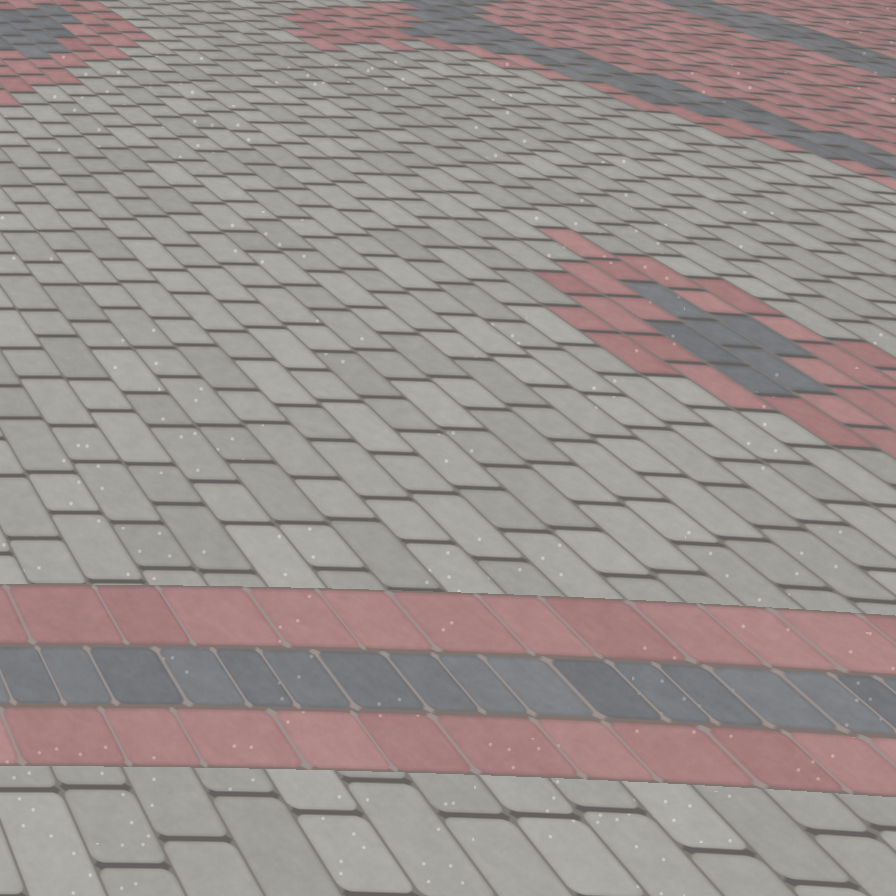
A WebGL 2 fragment shader for this texture:

```glsl
#version 300 es
precision highp float;
// Paving seen in perspective: staggered grey setts in columns that fan out
// from a vanishing point, with inlaid red and slate patches and a curved
// three-course band. Each sett is a rounded box, coloured by its centre.
uniform vec2 u_resolution;
out vec4 fragColor;

const vec3 GREY = vec3(0.645, 0.637, 0.615);
const vec3 RED = vec3(0.665, 0.510, 0.510);
const vec3 SLATE = vec3(0.480, 0.487, 0.500);

float hash(vec2 p) {
    vec3 q = fract(vec3(p.xyx) * 0.1031);
    q += dot(q, q.yzx + 33.33);
    return fract((q.x + q.y) * q.z);
}

float roundBox(vec2 p, vec2 halfSize, float radius) {
    vec2 q = abs(p) - halfSize + radius;
    return length(max(q, 0.0)) + min(max(q.x, q.y), 0.0) - radius;
}

// Uneven surface from layered sines
float mottle(vec2 p) {
    float sum = 0.0, amp = 0.5;
    for (int i = 0; i < 4; i++) {
        sum += amp * sin(p.x + 1.7 * sin(p.y)) * sin(p.y + 1.3 * sin(p.x * 0.8));
        p = mat2(1.5, 1.2, -1.2, 1.5) * p + 2.3;
        amp *= 0.65;
    }
    return sum;
}

// Cellular noise: distance to the nearest scattered point
float cellular(vec2 p) {
    vec2 cell = floor(p);
    float nearest = 2.0;
    for (int j = -1; j <= 1; j++)
        for (int i = -1; i <= 1; i++) {
            vec2 c = cell + vec2(i, j);
            vec2 point = c + vec2(hash(c), hash(c + 71.0));
            nearest = min(nearest, length(p - point));
        }
    return nearest;
}

// Inlay colour at a sett centre, y measured downward
vec3 inlay(vec2 c) {
    vec3 color = GREY;
    // Large field at the upper right with two slate courses
    float edge = c.y - 0.04 - 0.31 * (c.x - 0.46);
    if (c.x > 0.47 && edge < 0.0) {
        color = RED;
        if (abs(edge + 0.025) < 0.012) color = SLATE;
        if (c.x > 0.7 && abs(edge + 0.133) < 0.012) color = SLATE;
    }
    // Small patches along the far edge
    if (abs(c.x - 0.42) < 0.09 && abs(c.y - 0.028) < 0.022) color = RED;
    if (abs(c.x - 0.50) < 0.04 && c.y < 0.045) color = SLATE;
    if (c.x * 0.5 + abs(c.y - 0.035) < 0.085) color = RED;
    if (c.x < 0.08 && abs(c.y - 0.035) < 0.025) color = SLATE;
    // Slanted flower with a slate heart
    vec2 f = c - vec2(0.81, 0.385);
    f.y -= 0.36 * f.x;
    if (f.x > -0.19 && abs(f.y) < 0.061) color = RED;
    if (abs(f.x) < 0.09 && abs(f.y) < 0.028) color = SLATE;
    return color;
}

void main() {
    vec2 uv = gl_FragCoord.xy / u_resolution;
    float soft = max(0.0013, 0.8 / u_resolution.y);

    // Ground coordinates: fan position and inverse depth
    float v = 1.0 - uv.y - 0.035 * uv.x * uv.x;
    float h = v + 0.4;
    float s = (uv.x + 0.5) / h;
    float across = h * inversesqrt(1.0 + s * s);

    vec2 p, halfSize, id;
    vec3 stone;
    bool inBand = v > 0.652 && v < 0.855;
    if (inBand) {
        // Curved band: red, slate, red
        float course = (v - 0.652) / 0.0677;
        float row = floor(course);
        float width = row == 1.0 ? 0.056 : 0.081;
        float t = (s + 0.008 * sin(s * 31.0 + row * 4.0)) / width + row * 0.37;
        id = vec2(floor(t), row + 300.0);
        p = vec2((fract(t) - 0.5) * width * across, (fract(course) - 0.5) * 0.0677);
        halfSize = vec2(0.5 * width * across, 0.0338);
        stone = row == 1.0 ? SLATE : RED;
    } else {
        // Staggered columns of alternating long and short setts
        float t = s / 0.0633;
        float col = floor(t);
        float along = 8.0 / h + 0.37 * col + 0.25 * hash(vec2(col, 9.0));
        float f = fract(along);
        vec2 span = f < 0.6 ? vec2(0.3, 0.3) : vec2(0.8, 0.2);
        id = vec2(col, floor(along) * 2.0 + step(0.6, f));
        p = vec2((fract(t) - 0.5) * 0.0633 * across, (f - span.x) * 0.125 * h * h);
        halfSize = vec2(0.03165 * across, span.y * 0.125 * h * h);
        float depth = 1.0 / (1.0 / h + (span.x - f) * 0.125);
        float x = (col + 0.5) * 0.0633 * depth - 0.5;
        stone = inlay(vec2(x, depth - 0.4 + 0.035 * x * x));
    }

    // Per-sett tone, grain and pale specks
    vec2 ground = vec2(s, 1.0 / h);
    stone += 0.055 * (hash(id + 40.0) - 0.5);
    stone += 0.016 * mottle(ground * vec2(90.0, 110.0)) + 0.012 * mottle(uv * 190.0);
    float speck = smoothstep(0.10, 0.03, cellular(uv * 34.0));
    stone += 0.13 * speck * step(0.75, hash(floor(uv * 17.0)));

    // Thin side joints, heavier shadowed cross joints
    vec2 inset = vec2(0.0011, inBand ? 0.0020 : 0.0022) * h;
    float d = roundBox(p, halfSize - inset, 0.006 * h * h);
    vec2 gap = halfSize - abs(p);
    float cross = smoothstep(-0.002, 0.003, gap.x - gap.y);
    vec3 joint = mix(vec3(0.50, 0.48, 0.46), vec3(0.39, 0.375, 0.365), cross);
    if (inBand) joint = mix(vec3(0.61, 0.57, 0.55), vec3(0.50, 0.45, 0.43), cross);
    stone *= 1.0 - 0.07 * smoothstep(-0.005, 0.0, d);
    stone += 0.025 * smoothstep(0.006, 0.001, gap.x) * step(p.x, 0.0);
    fragColor = vec4(mix(stone, joint, smoothstep(-soft, soft, d)), 1.0);
}
```
